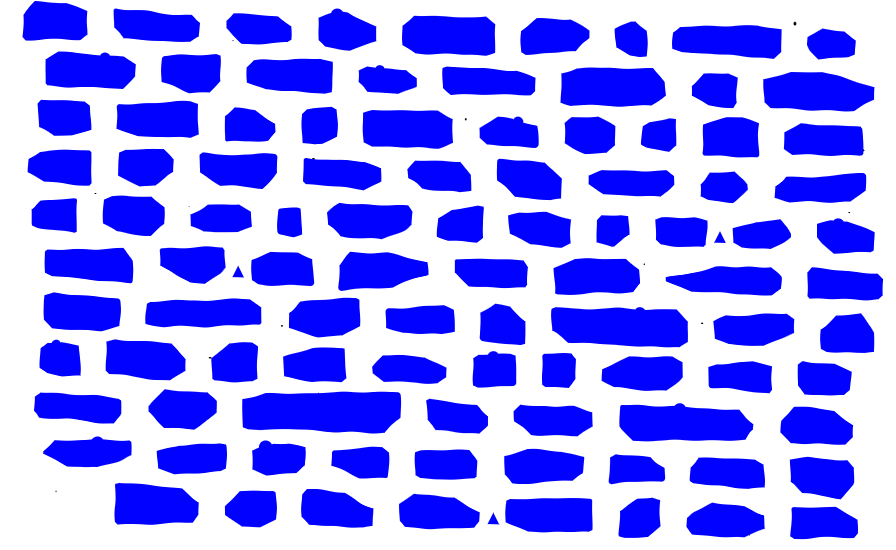
Write a WebGL 1 fragment shader that draws this pattern.

```glsl
precision highp float;

uniform vec2 u_resolution;

const float ROW_PITCH = 0.0872;

float hash(vec2 p) {
  return fract(sin(dot(p, vec2(127.1, 311.7))) * 43758.55);
}

vec2 gradient(vec2 cell) {
  float angle = 6.2832 * hash(cell);
  return vec2(cos(angle), sin(angle));
}

float gradientNoise(vec2 p) {
  vec2 i = floor(p), f = fract(p);
  vec2 u = f * f * f * (f * (f * 6.0 - 15.0) + 10.0);
  float a = dot(gradient(i), f);
  float b = dot(gradient(i + vec2(1, 0)), f - vec2(1, 0));
  float c = dot(gradient(i + vec2(0, 1)), f - vec2(0, 1));
  float d = dot(gradient(i + 1.0), f - 1.0);
  return mix(mix(a, b, u.x), mix(c, d, u.x), u.y);
}

// Stones per course, counted from the top
float stoneCount(float row) {
  vec4 counts = row < 3.5 ? vec4(9, 8, 10, 9)
              : row < 7.5 ? vec4(11, 8, 8, 10) : vec4(7, 9, 8, 8);
  float slot = floor(mod(row + 0.5, 4.0));
  return dot(counts, vec4(equal(vec4(0, 1, 2, 3), vec4(slot))));
}

// Joint between neighbouring stones; the two ends of a course stay put
float jointX(float i, float row, float count) {
  float start = row > 9.5 ? 0.185 : 0.018 + 0.04 * hash(vec2(row, 71.0));
  float end = 1.57 + 0.06 * hash(vec2(row, 83.0));
  float inner = step(0.5, i) * step(i, count - 0.5);
  float shift = 0.58 * (hash(vec2(i + 3.0, row * 7.0 + 11.0)) - 0.5) * inner;
  return mix(start, end, (i + shift) / count);
}

// Slab with tilted faces, four uneven corner cuts and an occasional knob
float stoneDistance(vec2 q, float halfWidth, vec2 id) {
  vec2 size = vec2(halfWidth, mix(0.023, 0.035, hash(id + 5.0)));
  q.y += 0.006 * (hash(id + 9.0) - 0.5);
  vec2 side = step(0.0, q);
  float tilt = hash(id + 13.0 + 4.0 * side.y) - 0.5;
  q.y += 0.012 * tilt * q.x / size.x * smoothstep(0.0, 0.015, abs(q.y));

  float radius = min(0.005, 0.5 * size.x);
  vec2 edge = abs(q) - size;
  vec2 inset = edge + radius;
  float d = length(max(inset, 0.0)) + min(max(inset.x, inset.y), 0.0) - radius;

  vec2 corner = id + 17.0 + side * vec2(3.0, 8.0);
  vec2 normal = normalize(vec2(mix(0.2, 1.3, hash(corner)), 1.0));
  float cut = hash(corner + 29.0) * min(normal.x * size.x, normal.y * size.y);
  d = max(d, dot(edge, normal) + cut);

  if (hash(id + 41.0) > 0.84 && size.x > 0.035) {
    vec2 knob = vec2((hash(id + 47.0) - 0.5) * size.x, size.y - 0.006);
    d = min(d, length(q - knob) - 0.011);
  }
  return d;
}

// Small splinter wedged in a joint
float chipDistance(vec2 q) {
  return max(abs(q.x) * 0.9 + q.y * 0.45 - 0.005, -q.y - 0.010);
}

void main() {
  vec2 p = gl_FragCoord.xy / u_resolution.y;
  float pixel = 1.0 / u_resolution.y;

  // Courses sink slightly towards the right
  float course = (1.0 - p.y - 0.028 * p.x - 0.038) / ROW_PITCH + 0.5;
  float row = floor(course);
  float y = (0.5 - fract(course)) * ROW_PITCH;
  float count = stoneCount(row);
  float wobble = 0.005 * gradientNoise(p * 20.0);

  float d = 1.0;
  if (row > -0.5 && row < 10.5) {
    for (int k = 0; k < 11; k++) {
      float i = float(k);
      if (i < count) {
        vec2 id = vec2(i, row * 3.0);
        float left = jointX(i, row, count);
        float right = jointX(i + 1.0, row, count);
        float halfWidth = max(0.5 * (right - left) - 0.024, 0.010);
        vec2 q = vec2(p.x - 0.5 * (left + right), y);
        d = min(d, stoneDistance(q, halfWidth, id) + wobble);
        if (k > 0 && hash(id + 59.0) > 0.94)
          d = min(d, chipDistance(vec2(p.x - left, y + 0.008)));
      }
    }
  }

  // Dark grit scattered over the gaps
  float grit = 1.0;
  for (int k = 0; k < 24; k++) {
    vec2 seed = vec2(float(k), 97.0);
    vec2 q = p - vec2(1.63 * hash(seed), hash(seed + 7.0));
    q.y *= mix(0.7, 2.0, hash(seed + 19.0));
    grit = min(grit, length(q) - mix(0.0008, 0.0028, hash(seed + 31.0)));
  }

  vec3 color = mix(vec3(1), vec3(0.03), clamp(0.5 - grit / pixel, 0.0, 1.0));
  color = mix(color, vec3(0.005, 0.005, 1), clamp(0.5 - d / pixel, 0.0, 1.0));
  gl_FragColor = vec4(color, 1);
}
```
